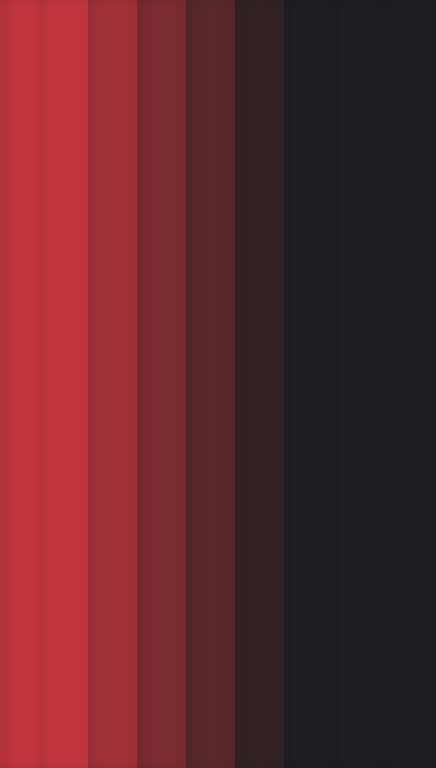
A WebGL 1 fragment shader for this background:

```glsl
precision highp float;
// Vertical pleated stripes stepping from bright red through maroon to charcoal.

uniform vec2 u_resolution;

const float STRIPE_WIDTH = 0.1124;  // fraction of canvas width
const float FIRST_EDGE = 0.0893;    // right edge of the leftmost stripe

const vec3 RED = vec3(0.755, 0.207, 0.237);
const vec3 CRIMSON = vec3(0.62, 0.19, 0.212);
const vec3 MAROON = vec3(0.472, 0.169, 0.184);
const vec3 WINE = vec3(0.34, 0.153, 0.164);
const vec3 UMBER = vec3(0.19, 0.13, 0.137);
const vec3 CHARCOAL = vec3(0.113, 0.120, 0.131);

// Flat colour of a stripe, counted from the left
vec3 stripeColor(float index) {
  vec3 color = mix(RED, CRIMSON, step(1.5, index));
  color = mix(color, MAROON, step(2.5, index));
  color = mix(color, WINE, step(3.5, index));
  color = mix(color, UMBER, step(4.5, index));
  return mix(color, CHARCOAL, step(5.5, index));
}

// Soft fold: mutes the red beside a stripe's left edge, brightens its middle
vec3 shadeFold(vec3 color, float across) {
  float fold = 1.0 - smoothstep(0.0, 0.24, across);
  float sheen = sin(3.14159 * clamp(across, 0.0, 1.0));
  vec3 muted = color * vec3(0.91, 0.98, 0.98);
  return mix(color * (0.985 + 0.03 * sheen), muted, fold);
}

// Narrow darkening along the canvas border
float borderShade(vec2 uv) {
  float side = smoothstep(0.0, 0.06, uv.x);
  float ends = smoothstep(0.0, 0.012, min(uv.y, 1.0 - uv.y));
  return mix(0.93, 1.0, side) * mix(0.96, 1.0, ends);
}

void main() {
  vec2 uv = gl_FragCoord.xy / u_resolution;
  float position = (uv.x - FIRST_EDGE) / STRIPE_WIDTH + 1.0;
  float index = floor(position);
  float across = fract(position);

  // Blend with the nearest neighbour over one pixel
  float blur = 0.5 / (u_resolution.x * STRIPE_WIDTH);
  float toLeft = 1.0 - smoothstep(-blur, blur, across);
  float toRight = smoothstep(1.0 - blur, 1.0 + blur, across);
  vec3 color = shadeFold(stripeColor(index), across);
  color = mix(color, shadeFold(stripeColor(index - 1.0), 1.0), toLeft);
  color = mix(color, shadeFold(stripeColor(index + 1.0), 0.0), toRight);

  gl_FragColor = vec4(color * borderShade(uv), 1.0);
}
```
